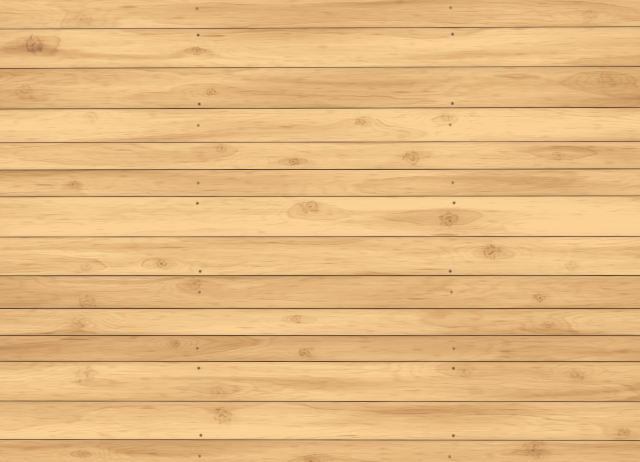
This texture is drawn by a WebGL 2 fragment shader. Its source:

```glsl
#version 300 es
precision highp float;
// Fourteen horizontal pale pine boards with grain, knots, nail holes and dark seams.
uniform vec2 u_resolution;
out vec4 outColor;

#define PLANKS 14
#define RING_COUNT 9.0
#define RING_DEPTH 0.085
#define FIBRE_DEPTH 0.07
#define KNOT_CELLS 5.0
#define KNOT_CHANCE 0.6
#define SEAM_HALF 0.0008
#define NAIL_RADIUS 0.0029
#define LIGHT_WOOD vec3(0.975, 0.81, 0.575)
#define WARM_WOOD vec3(0.80, 0.605, 0.395)
#define DARK_WOOD vec3(0.57, 0.42, 0.28)
#define SEAM_COLOR vec3(0.33, 0.22, 0.13)

// Board edges from the top down, in canvas heights, and base darkness per board.
const float edges[15] = float[](-0.022, 0.063, 0.148, 0.236, 0.309, 0.368, 0.426,
    0.513, 0.597, 0.668, 0.726, 0.782, 0.868, 0.951, 1.022);
const float tones[14] = float[](0.10, 0.07, 0.20, 0.06, 0.11, 0.17, 0.02,
    0.12, 0.25, 0.16, 0.31, 0.13, 0.05, 0.16);

float hash(vec2 p) {
    return fract(sin(dot(p, vec2(127.1, 311.7))) * 43758.5);
}

vec2 gradient(vec2 cell) {
    float angle = 6.2832 * hash(cell);
    return vec2(cos(angle), sin(angle));
}

// Gradient noise, about -0.7 to 0.7.
float noise(vec2 p) {
    vec2 i = floor(p), f = p - i;
    vec2 w = f * f * f * (f * (f * 6.0 - 15.0) + 10.0);
    vec2 e = vec2(1.0, 0.0);
    float a = dot(gradient(i), f);
    float b = dot(gradient(i + e), f - e);
    float c = dot(gradient(i + e.yx), f - e.yx);
    float d = dot(gradient(i + 1.0), f - 1.0);
    return mix(mix(a, b, w.x), mix(c, d, w.x), w.y);
}

// Adds the knots of one board: x bends the grain, y darkens the wood.
vec2 knots(vec2 p, int id, float aspect) {
    vec2 sum = vec2(0.0);
    vec2 wobble = vec2(noise(p * 60.0), noise(p * 60.0 + 19.0))
                + 0.6 * vec2(noise(p * 140.0), noise(p * 140.0 + 31.0));
    for (float k = 0.0; k < KNOT_CELLS; k++) {
        vec2 key = vec2(k + 3.0, float(id) * 5.0 + 1.0);
        if (hash(key) > KNOT_CHANCE) continue;
        float x = (k + 0.1 + 0.8 * hash(key + 11.0)) / KNOT_CELLS * aspect;
        float y = mix(edges[id], edges[id + 1], 0.2 + 0.6 * hash(key + 23.0));
        float size = hash(key + 37.0);
        float radius = mix(0.006, 0.014, size * size);
        float strength = mix(0.4, 1.1, hash(key + 51.0));
        vec2 d = (p - vec2(x, y)) / radius;
        vec2 torn = d + 0.9 * wobble;
        float r = length(torn * vec2(0.7, 1.0));
        float rim = exp(-pow((r - 1.0) * 4.0, 2.0)) * (0.6 + 1.2 * noise(d * 1.3 + key));
        sum.x += mix(0.25, 0.65, hash(key + 67.0)) * exp(-dot(d * d, vec2(0.02, 0.22)));
        sum.y += strength * (0.16 * exp(-r * r * 0.45) + 0.26 * rim
               + 0.40 * exp(-r * r * 11.0));
    }
    return sum;
}

void main() {
    vec2 uv = gl_FragCoord.xy / u_resolution;
    float aspect = u_resolution.x / u_resolution.y;
    float pixel = 1.0 / u_resolution.y;
    vec2 p = vec2(uv.x * aspect, 1.0 - uv.y);
    p.y += 0.004 * p.x * (1.0 - 1.5 * p.y); // boards lie slightly askew

    int id = 0;
    for (int i = 1; i < PLANKS; i++) id += int(step(edges[i], p.y));
    float top = edges[id], bottom = edges[id + 1];
    vec2 seed = vec2(17.3, 7.7) * float(id);

    // Long arched growth rings, bent around the knots.
    vec2 knot = knots(p, id, aspect);
    float field = 1.2 * noise(p * vec2(1.5, 15.0) + seed)
                + 0.12 * noise(p * vec2(7.0, 45.0) + seed)
                + 0.05 * noise(p * vec2(30.0, 120.0) + seed) + knot.x;
    float rings = field * RING_COUNT;
    float ringFade = 1.0 - smoothstep(0.3, 0.8, fwidth(rings));
    float line = pow(0.5 + 0.5 * sin(6.2832 * rings), 4.0) - 0.27;
    float ringPatch = max(0.55 + 1.4 * noise(p * vec2(4.0, 18.0) + seed + 40.0), 0.0);

    // Flame-shaped heartwood, its outline broken into worn dashes.
    float heart = smoothstep(0.18, 0.27, field) * (1.0 - 0.5 * smoothstep(0.27, 0.7, field));
    float worn = smoothstep(-0.1, 0.45, noise(p * vec2(9.0, 24.0) + seed + 75.0));
    float outline = exp(-pow((field - 0.23) / 0.022, 2.0)) * worn;

    // Fibres, pores, streaks, stains and short cracks.
    float fibre = noise(p * vec2(10.0, 230.0) + seed)
                + 0.6 * noise(p * vec2(45.0, 330.0) + seed);
    float pores = max(noise(p * vec2(26.0, 190.0) + seed + 15.0) - 0.22, 0.0);
    float stain = noise(p * vec2(2.0, 16.0) + seed + 90.0);
    float streak = noise(p * vec2(3.5, 60.0) + seed + 130.0);
    float wisp = noise(vec2(p.x * 1.8, p.y * 40.0 + field * 1.5) + seed + 170.0);
    float crack = smoothstep(0.45, 0.6, noise(p * vec2(9.0, 85.0) + seed + 60.0));
    vec2 fromCentre = uv - 0.5;
    float shade = tones[id] + RING_DEPTH * line * ringFade * ringPatch
                + 0.095 * heart + 0.16 * outline + FIBRE_DEPTH * fibre + 0.35 * pores
                + 0.22 * stain + 0.11 * streak + 0.55 * max(wisp - 0.15, 0.0)
                + 0.25 * crack + knot.y + 0.24 * dot(fromCentre, fromCentre) - 0.055;
    float tint = clamp(shade * 2.1, -0.05, 2.2);
    vec3 color = mix(LIGHT_WOOD, WARM_WOOD, min(tint, 1.0));
    color = mix(color, DARK_WOOD, max(tint - 1.0, 0.0));

    // Two columns of nails, their height cycling through five boards.
    int row = id % 5;
    float nailY = row == 1 ? top + 0.0145 : row == 2 ? bottom - 0.0095 : 0.5 * (top + bottom);
    for (int n = 0; n < 2; n++) {
        float nailX = (n == 0 ? 0.312 : 0.706) + 0.008 * (hash(vec2(id, n)) - 0.5);
        float d = length(p - vec2(nailX * aspect, nailY));
        float hole = 1.0 - smoothstep(NAIL_RADIUS - pixel, NAIL_RADIUS + pixel, d);
        float strength = row == 4 ? 0.0 : row == 1 || row == 2 ? 0.7 : 0.45;
        color = mix(color, SEAM_COLOR, strength * hole);
    }

    // Dark seams of uneven weight with a soft worn edge.
    float gap = min(p.y - top, bottom - p.y);
    float seam = p.y - top < bottom - p.y ? float(id) : float(id + 1);
    float weight = 0.55 + 0.38 * hash(vec2(seam, 5.0)) + 0.35 * noise(vec2(p.x * 9.0, seam * 3.7));
    color *= 1.0 - 0.10 * exp(-gap / 0.003);
    float seamMask = 1.0 - smoothstep(SEAM_HALF - 0.5 * pixel, SEAM_HALF + 0.6 * pixel, gap);
    color = mix(color, SEAM_COLOR, clamp(weight, 0.0, 1.0) * seamMask);
    outColor = vec4(color, 1.0);
}
```
